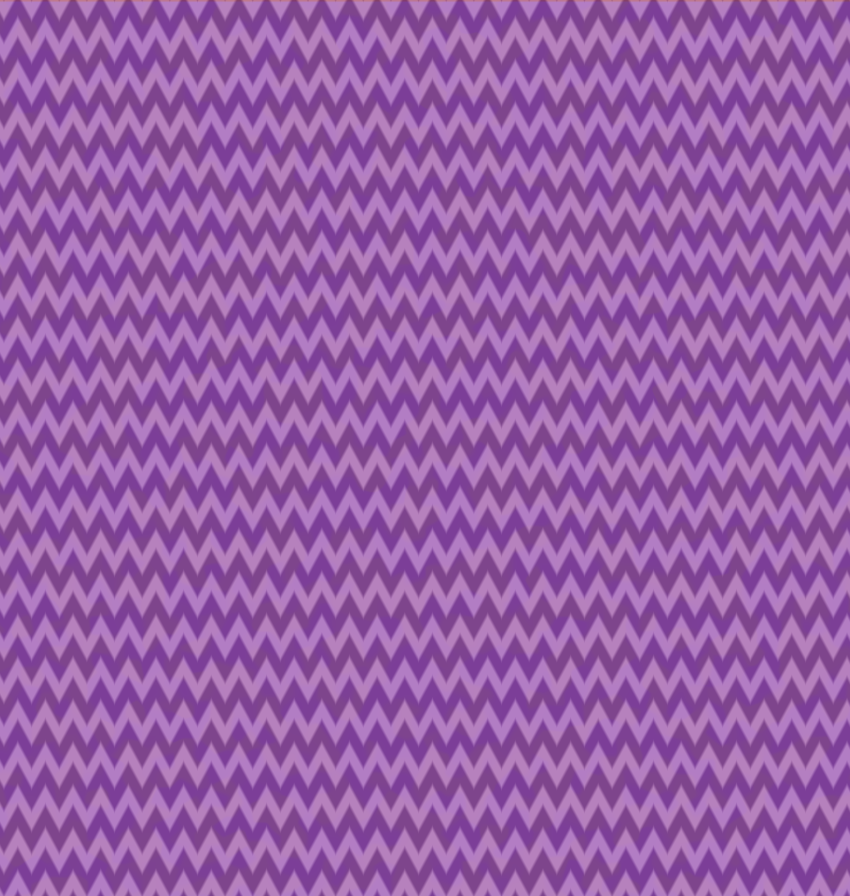
Reproduce this pattern procedurally as a Shadertoy shader.

```glsl
// Rows of narrow two-tone purple zigzags with soft edges and a faint patchy tint.

vec2 hash2(vec2 cell) {
    vec2 q = vec2(dot(cell, vec2(127.1, 311.7)), dot(cell, vec2(269.5, 183.3)));
    return fract(sin(q) * 43758.5);
}

// Cellular noise: a blended random value from the nearby cell points, 0 to 1.
float cellTint(vec2 p) {
    vec2 base = floor(p);
    float sum = 0.0, total = 0.0;
    for (int j = -1; j <= 1; j++) {
        for (int i = -1; i <= 1; i++) {
            vec2 cell = base + vec2(i, j);
            vec2 offset = cell + hash2(cell) - p;
            float weight = exp(-6.0 * dot(offset, offset));
            sum += weight * hash2(cell + 57.0).x;
            total += weight;
        }
    }
    return sum / total;
}

// Signed distance to the dark bands, in canvas heights; uv.y runs downward.
float zigzagDistance(vec2 uv) {
    float wave = 2.0 * abs(fract(uv.x * 30.75 - 0.143) - 0.5);
    float row = uv.y * 21.0 - 0.87 - 0.6 * wave;
    float band = abs(fract(row + 0.235) - 0.5) - 0.265;
    return band / (21.0 * 2.1);
}

void mainImage(out vec4 fragColor, in vec2 fragCoord) {
    vec2 uv = fragCoord / iResolution.xy;
    uv.y = 1.0 - uv.y;

    // Dark and light tones drift between bluish and reddish purple.
    float tint = smoothstep(0.25, 0.75, cellTint(uv * vec2(48.0, 51.0)));
    vec3 dark = mix(vec3(0.485, 0.245, 0.595), vec3(0.495, 0.27, 0.55), tint);
    vec3 light = mix(vec3(0.70, 0.49, 0.77), vec3(0.715, 0.505, 0.74), tint);

    float softness = max(1.0 / iResolution.y, 0.0021);
    vec3 color = mix(dark, light, smoothstep(-softness, softness, zigzagDistance(uv)));

    // Thin warm fringe along the top edge.
    float fringe = 1.0 - smoothstep(0.0005, 0.003, uv.y);
    color = mix(color, color * vec3(1.05, 0.95, 0.75), fringe);

    fragColor = vec4(color, 1.0);
}
```
